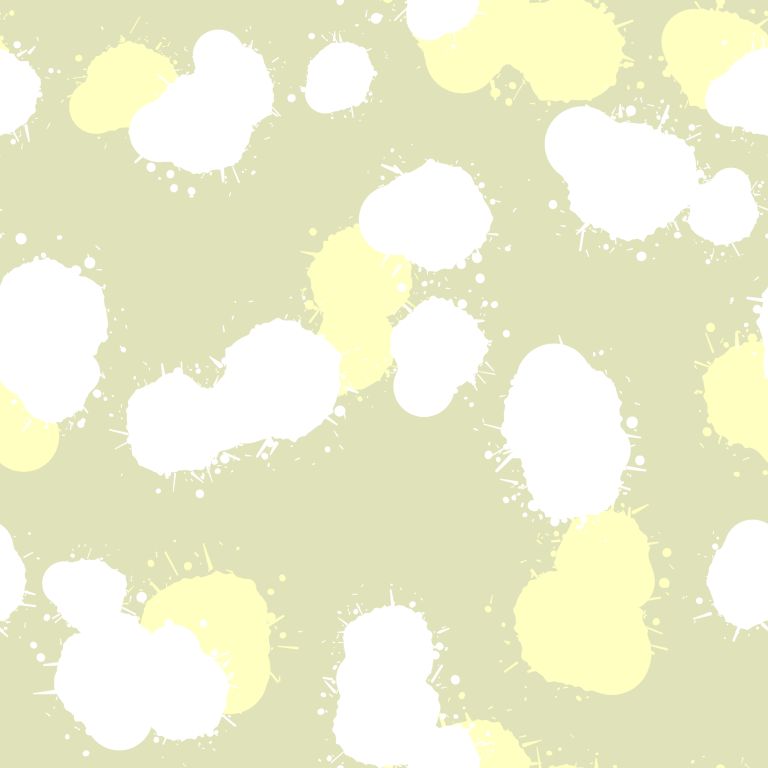
This pattern is drawn by a Shadertoy shader. Its source:

```glsl
// Ink splats: white blots over pale yellow ones on a sage ground.
// Each blot is a ragged disc joined to a smooth round lobe, ringed by
// small drops, flecks and thin tapered streaks, all as distance functions.

const float TAU = 6.28318;

vec4 hash4(vec2 p) {
    vec4 q = fract(p.xyxy * vec4(.1031, .1030, .0973, .1099));
    q += dot(q, q.wzxy + 33.33);
    return fract((q.xxyz + q.yzzw) * q.zywx);
}

float cornerGradient(vec2 cell, vec2 offset) {
    return dot(hash4(cell + 57.0).xy * 2.0 - 1.0, offset);
}

float gradientNoise(vec2 p) {
    vec2 i = floor(p), f = p - i;
    vec2 u = f * f * f * (f * (f * 6.0 - 15.0) + 10.0);
    vec2 e = vec2(1, 0);
    return mix(mix(cornerGradient(i, f), cornerGradient(i + e, f - e), u.x),
               mix(cornerGradient(i + e.yx, f - e.yx), cornerGradient(i + 1.0, f - 1.0), u.x), u.y);
}

vec2 direction(float angle) {
    return vec2(cos(angle), sin(angle));
}

float smoothMin(float a, float b, float k) {
    float h = max(k - abs(a - b), 0.0) / k;
    return min(a, b) - h * h * k * 0.25;
}

// Line whose radius runs from startWidth to endWidth
float taperedLine(vec2 p, vec2 a, vec2 b, float startWidth, float endWidth) {
    vec2 ab = b - a;
    float t = clamp(dot(p - a, ab) / dot(ab, ab), 0.0, 1.0);
    return length(p - a - ab * t) - mix(startWidth, endWidth, t);
}

// One blot whose main disc has radius 1
float splat(vec2 p, float id) {
    vec4 h = hash4(vec2(id, 3.0));
    float lobeAngle = h.x * TAU;

    // Ragged disc: slow wobble plus fine outward bumps
    vec2 dir = p / max(length(p), 1e-4);
    float wobble = 0.22 * gradientNoise(dir * 1.3 + id * 7.3);
    float bumps = 0.12 * max(gradientNoise(dir * 7.0 + id * 3.7), -0.1);
    float d = length(p) - 1.0 - wobble - bumps;

    // Smooth side lobe
    vec2 lobe = direction(lobeAngle) * mix(0.68, 0.92, h.y);
    d = smoothMin(d, length(p - lobe) - mix(0.58, 0.68, h.z), 0.12);

    // Drops and flecks, sparser behind the lobe
    for (int j = 0; j < 48; j++) {
        vec4 a = hash4(vec2(id, float(j) + 11.0));
        vec4 b = hash4(vec2(id + 40.0, float(j) + 83.0));
        float angle = lobeAngle + TAU * (0.5 + 0.86 * (a.x - 0.5));
        vec2 centre = direction(angle) * (0.99 + 0.58 * a.y * a.y);
        float size = 0.013 + 0.085 * pow(a.z, 6.0);
        vec2 stretch = direction(b.x * TAU) * (0.005 + 0.07 * b.y * b.y * (1.0 - a.z));
        d = min(d, taperedLine(p, centre - stretch, centre + stretch, size, size * mix(0.5, 1.0, a.z)));
    }

    // Streaks thrown outward, slightly off the radius
    for (int j = 0; j < 7; j++) {
        vec4 a = hash4(vec2(id + 90.0, float(j) + 29.0));
        vec4 b = hash4(vec2(id + 130.0, float(j) + 61.0));
        float angle = a.x * TAU;
        vec2 start = direction(angle) * mix(0.95, 1.2, b.x * b.x);
        vec2 end = start + direction(angle + (a.y - 0.5) * 1.1) * mix(0.15, 0.42, a.z);
        d = min(d, taperedLine(p, start, end, mix(0.008, 0.045, a.w), mix(0.008, 0.026, b.y)));
    }
    return d;
}

// Evenly strewn, jittered blots that wrap around the canvas
float splatLayer(vec2 p, int count, float seed, float minRadius, float maxRadius) {
    float d = 1.0;
    for (int i = 0; i < count; i++) {
        float id = float(i) + seed;
        vec3 spread = fract(id * vec3(.8192, .6711, .5497));
        vec2 q = p - spread.xy - 0.2 * (hash4(vec2(id, 1.0)).xy - 0.5);
        q -= round(q);
        float radius = mix(minRadius, maxRadius, spread.z);
        if (length(q) < 2.0 * radius) d = min(d, splat(q / radius, id) * radius);
    }
    return d;
}

void mainImage(out vec4 fragColor, in vec2 fragCoord) {
    vec2 p = fragCoord / iResolution.y;
    float edge = 0.7 / iResolution.y;

    vec3 sage = vec3(0.88, 0.89, 0.73);
    vec3 paleYellow = vec3(1.0, 1.0, 0.76);
    float yellow = splatLayer(p, 11, 200.0, 0.053, 0.085);
    float white = splatLayer(p, 25, 20.0, 0.041, 0.078);

    vec3 color = mix(sage, paleYellow, smoothstep(edge, -edge, yellow));
    color = mix(color, vec3(1.0), smoothstep(edge, -edge, white));
    fragColor = vec4(color, 1.0);
}
```
